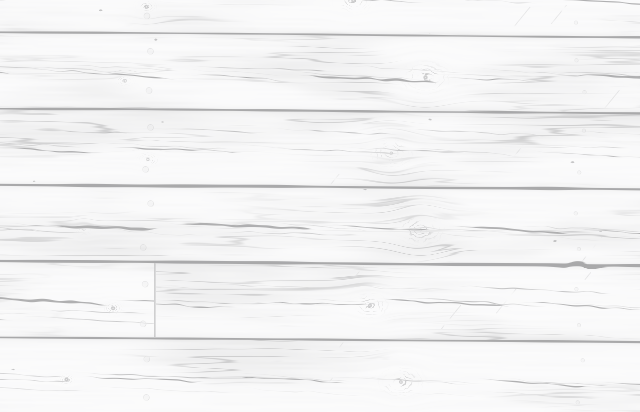
Reproduce this texture procedurally as a Shadertoy shader.

```glsl
// Whitewashed horizontal planks with seams, cracks, knots, nail heads and worn grain.

const vec3 PAINT = vec3(0.986, 0.986, 0.988);
const vec3 SHADOW = vec3(0.64, 0.64, 0.645);
const float PITCH = 0.185;       // plank height
const float FIRST_SEAM = 0.182;  // lowest seam at the left edge
const float DROP = 0.012;        // fall of the seams towards the right
const float JOINT_X = 0.242;     // butt joint and left nail column

float hash(vec2 p) {
    return fract(sin(dot(p, vec2(127.1, 311.7))) * 43758.5453);
}

float noise(vec2 p) {
    vec2 i = floor(p), f = fract(p);
    f = f * f * (3.0 - 2.0 * f);
    return mix(mix(hash(i), hash(i + vec2(1, 0)), f.x),
               mix(hash(i + vec2(0, 1)), hash(i + vec2(1, 1)), f.x), f.y);
}

float fbm(vec2 p) {
    return 0.55 * noise(p) + 0.3 * noise(p * 2.1 + 7.3) + 0.15 * noise(p * 4.3 + 19.1);
}

// Coverage of a stroke; strokes thinner than a pixel fade out
float stroke(float dist, float halfWidth, float px) {
    return clamp((halfWidth - abs(dist)) / px + 0.5, 0.0, 1.0) * clamp(2.0 * halfWidth / px, 0.0, 1.0);
}

float segment(vec2 p, vec2 a, vec2 b) {
    vec2 d = b - a;
    return length(p - a - d * clamp(dot(p - a, d) / dot(d, d), 0.0, 1.0));
}

// Chain of tapered, slightly tilted splits along a plank
float crack(vec2 p, float height, float width, float seed, float px) {
    float t = p.x * 3.1 + hash(vec2(seed, 2.0)) + 0.3 * noise(vec2(p.x * 4.0, seed));
    float f = fract(t), part = hash(vec2(floor(t), seed));
    float taper = smoothstep(0.0, 0.35, f) * smoothstep(1.0, 0.85, f);
    float y = height + 0.014 * (0.5 - f) + 0.016 * (noise(vec2(p.x * 2.0, seed)) - 0.5)
            + 0.005 * (noise(vec2(p.x * 28.0, seed)) - 0.5);
    float rough = 0.5 + noise(vec2(p.x * 35.0, seed + 4.0));
    return stroke(p.y - y, width * taper * rough * (0.3 + 0.8 * part), px);
}

// Broken growth rings with a small dark heart
float knot(vec2 d, float size, float seed, float px) {
    float r = length(d * vec2(1.0, 1.5)) / size;
    float wobble = fbm(d * 55.0 + seed);
    float rings = smoothstep(0.3, 0.48, abs(fract(r * 3.0 + wobble * 1.8) - 0.5));
    float heart = stroke(length(d) - 0.003, 0.003 * wobble, px);
    return max(rings * exp(-r * r * 1.6) * smoothstep(0.3, 0.65, wobble) * 0.6, heart * 0.5);
}

float nail(vec2 d, float radius, float px) {
    float rim = stroke(length(d) - radius, 0.0008, px) * (0.35 + 0.65 * noise(d * 160.0 + 9.0));
    return max(rim * 0.5, stroke(length(d), radius, px) * 0.06);
}

void mainImage(out vec4 fragColor, in vec2 fragCoord) {
    float px = 1.0 / iResolution.y;
    float aspect = iResolution.x / iResolution.y;
    vec2 uv = fragCoord / iResolution.xy;
    vec2 p = vec2(uv.x * aspect, uv.y + DROP * uv.x);

    // Plank under this point
    float q = (p.y - FIRST_SEAM) / PITCH;
    float row = floor(q);
    float base = FIRST_SEAM + row * PITCH;
    bool jointed = row == 0.0;
    float seed = row + 2.0 + (jointed && uv.x < JOINT_X ? 11.0 : 0.0);
    float ink = 0.0;

    // Knots, which also bend the grain
    float grainY = p.y;
    for (int i = 0; i < 2; i++) {
        float k = float(i), h = hash(vec2(row + 5.0, k + 3.0));
        float x = mix(0.54 + 0.17 * h, 0.1 + 0.25 * h, k);
        vec2 d = p - vec2(x * aspect, base + PITCH * (0.45 - 0.2 * k * h));
        float size = mix(0.042, 0.02, k) * (0.7 + 0.5 * h);
        grainY -= 0.65 * d.y * exp(-dot(d, d) / (size * size * 2.5));
        ink = max(ink, knot(d, size, seed + k * 5.0, px));
    }

    // Soft paint streaks and hairline grain
    float patches = fbm(vec2(p.x * 2.2, p.y * 9.0) + seed * 3.7);
    float streaks = noise(vec2(p.x * 7.0, grainY * 170.0) + seed);
    float contour = fbm(vec2(p.x * 2.4, grainY * 46.0) + seed * 8.3);
    float hair = 1.0 - smoothstep(0.0, 0.05, abs(contour - 0.5));
    float shade = 0.035 * smoothstep(0.4, 0.8, patches) + 0.03 * streaks * patches;
    ink = max(ink, hair * smoothstep(0.42, 0.72, patches) * 0.42);

    // One main split and two finer ones on each plank
    float strong = (mod(row, 2.0) == 1.0 && row > 0.0) || seed > 10.0 ? 1.0 : 0.5;
    for (int i = 0; i < 3; i++) {
        float k = float(i);
        float height = base + PITCH * (0.46 + 0.26 * k * (hash(vec2(seed, k)) - 0.5));
        float width = 0.0027 * (i == 0 ? strong : 0.32);
        ink = max(ink, crack(p, height, width, seed + k * 17.0, px) * (i == 0 ? 0.85 : 0.6));
    }

    // Nail heads in two columns
    for (int i = 0; i < 4; i++) {
        float side = floor(float(i) / 2.0), level = mod(float(i), 2.0);
        float jitter = hash(vec2(row + 9.0, float(i))) - 0.5;
        vec2 c = vec2((mix(JOINT_X - 0.012, 0.907, side) + 0.015 * jitter) * aspect,
                      base + PITCH * (0.23 + 0.5 * level + 0.1 * jitter));
        ink = max(ink, nail(p - c, 0.007 - 0.003 * side, px));
    }

    // Slanted scratches and small dents
    for (int i = 0; i < 12; i++) {
        float k = float(i);
        vec2 a = vec2(mix(0.08, 0.98, sqrt(hash(vec2(k, 1.0)))) * aspect, hash(vec2(k, 2.0)));
        vec2 b = a + (0.02 + 0.07 * hash(vec2(k, 3.0))) * vec2(0.65, 0.8);
        float gaps = smoothstep(0.3, 0.7, noise(p * 70.0));
        ink = max(ink, stroke(segment(p, a, b), 0.0009, px) * gaps * 0.35);
        vec2 dent = p - vec2(hash(vec2(k, 5.0)) * aspect, hash(vec2(k, 6.0)));
        ink = max(ink, stroke(length(dent * vec2(0.7, 1.2)), 0.004 * noise(p * 130.0), px) * 0.6);
    }

    // Seams with uneven edges, one chipped place, and the butt joint
    float seam = clamp(floor(q + 0.5), 0.0, 4.0);
    float seamDist = p.y - FIRST_SEAM - seam * PITCH - 0.002 * (noise(vec2(p.x * 3.0, seam)) - 0.5);
    float seamWidth = (0.0024 + 0.0012 * hash(vec2(seam, 4.0))) * (0.65 + 0.6 * noise(vec2(p.x * 9.0, seam)));
    float chip = exp(-pow((uv.x - 0.91) * 32.0, 2.0)) * (seam == 1.0 ? 0.011 : 0.0);
    seamWidth += chip * smoothstep(0.3, 0.75, noise(p * vec2(25.0, 130.0)));
    ink = max(ink, stroke(seamDist, seamWidth, px) * 0.92);
    shade += 0.05 * exp(-abs(seamDist) * 170.0);
    if (jointed) ink = max(ink, stroke(p.x - JOINT_X * aspect, 0.0013, px) * 0.75);

    fragColor = vec4(mix(PAINT - shade, SHADOW, ink), 1.0);
}
```
